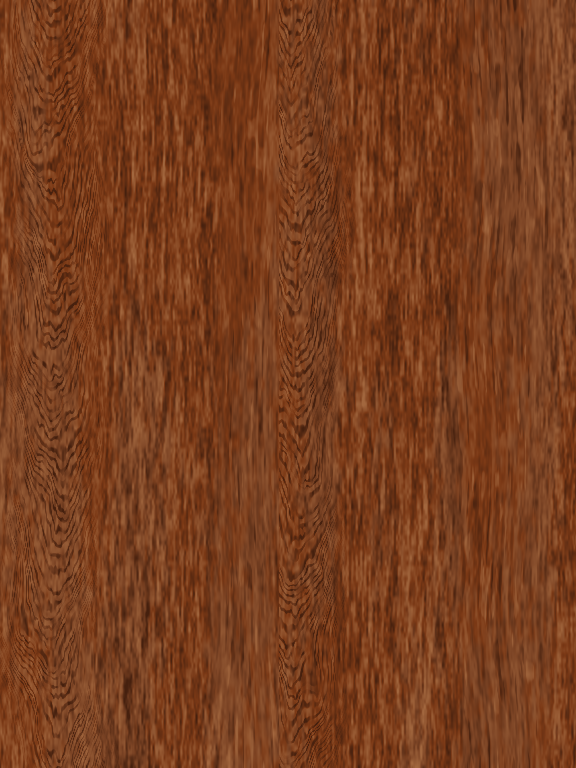
Reproduce this texture procedurally as a Shadertoy shader.

```glsl
// Draws a red-brown oak veneer: fine vertical fibres, two feathered arch strips and smoother wavy bands.

// Colours
const vec3 PORE_DARK  = vec3(0.270, 0.125, 0.055);
const vec3 WOOD_RED   = vec3(0.482, 0.222, 0.084);
const vec3 FIBRE_TAN  = vec3(0.635, 0.405, 0.245);
const vec3 DUSTY_WOOD = vec3(0.488, 0.268, 0.145);

// Layout, in canvas heights
const float STRIP_PERIOD = 0.3125;   // distance between repeated flitches
const float ARCH_CENTRE  = 0.073;    // axis of the first arch strip
const float ARCH_REACH   = 0.050;    // half width of an arch strip
const float SEAM_X       = 0.363;    // hard left edge of the second strip
const float SMOOTH_START = 0.286;    // first smooth band
const float SMOOTH_WIDTH = 0.078;

// Grain
const float ARCH_LINES      = 62.0;  // arch rings per canvas height
const float FIBRE_CONTRAST  = 2.45;
const float SMOOTH_CONTRAST = 1.75;
const float ARCH_CONTRAST   = 0.62;
const float BROAD_CONTRAST  = 0.42;

float hash(vec2 cell) {
    vec3 q = fract(cell.xyx * 0.1031);
    q += dot(q, q.yzx + 33.33);
    return fract((q.x + q.y) * q.z);
}

float noise(vec2 p) {
    vec2 cell = floor(p), f = fract(p);
    f = f * f * (3.0 - 2.0 * f);
    return mix(mix(hash(cell), hash(cell + vec2(1, 0)), f.x),
               mix(hash(cell + vec2(0, 1)), hash(cell + vec2(1, 1)), f.x), f.y);
}

float band(float x, float start, float end, float soft) {
    return smoothstep(start - soft, start + soft, x)
         * (1.0 - smoothstep(end - soft, end + soft, x));
}

// Short, dense vertical fibres, centred on zero
float fineFibres(vec2 p) {
    p.x += 0.004 * noise(p * vec2(12.0, 6.0));
    float dashes  = noise(p * vec2(345.0, 44.0)) - 0.5;
    float streaks = noise(p * vec2(200.0, 12.0) + 41.0) - 0.5;
    float specks  = noise(p * vec2(430.0, 150.0) + 87.0) - 0.5;
    return FIBRE_CONTRAST * (0.52 * dashes + 0.28 * streaks + 0.28 * specks);
}

// Long wavy fibres with sparse, thin pale and dark slits, centred on zero
float smoothFibres(vec2 p) {
    p.x += 0.020 * noise(p * vec2(8.0, 5.0) + 13.0);
    float strands = noise(p * vec2(290.0, 16.0) + 5.0) - 0.5;
    float specks  = noise(p * vec2(400.0, 90.0) + 29.0) - 0.5;
    float pale = smoothstep(0.76, 0.88, noise(p * vec2(230.0, 24.0) + 61.0));
    float dark = smoothstep(0.72, 0.86, noise(p * vec2(240.0, 20.0) + 73.0));
    return SMOOTH_CONTRAST * (0.45 * strands + 0.38 * specks) + 0.55 * pale - 0.55 * dark;
}

// Broken, nested arches that turn into steep feathers at both sides
float archGrain(vec2 p, float centre, float seed) {
    float side = p.x - centre + 0.022 * (noise(vec2(p.y * 11.0, seed)) - 0.5);
    float rise = 0.9 * sqrt(side * side + 0.00005) + 34.0 * side * side;
    float ripple = 0.050 * noise(vec2(p.x * 48.0, p.y * 11.0) + seed)
                 + 0.012 * noise(vec2(p.x * 140.0, p.y * 45.0) + seed)
                 + 0.006 * noise(vec2(p.x * 330.0, p.y * 110.0) + seed);
    float height = p.y - rise + ripple;
    height += 0.018 * noise(vec2(height * 38.0, seed));
    float wave = 0.5 + 0.5 * sin(6.28318 * ARCH_LINES * height);
    float lines = 0.30 - 1.15 * smoothstep(0.50, 0.95, wave);
    float breaks = smoothstep(0.15, 0.70, noise(vec2(p.x * 170.0, p.y * 48.0) + seed));
    float specks = noise(p * vec2(390.0, 120.0) + seed) - 0.5;
    return ARCH_CONTRAST * lines * (0.25 + breaks) + 0.95 * specks;
}

void mainImage(out vec4 fragColor, in vec2 fragCoord) {
    vec2 p = fragCoord / iResolution.y;

    // Fine grain everywhere, then the smooth bands and arch strips
    float fibres = fineFibres(p);
    float tone = fibres;
    float smoothArea = 0.0;
    for (int i = 0; i < 2; i++) {
        float shift = float(i) * STRIP_PERIOD;
        float wander = 0.030 * (noise(vec2(p.y * 7.0, float(i) * 9.0)) - 0.5);

        float bandStart = SMOOTH_START + shift;
        float bandEnd = bandStart + SMOOTH_WIDTH + 0.035 * float(i);
        float bandMask = band(p.x + wander, bandStart, bandEnd, 0.018);
        tone = mix(tone, smoothFibres(p), 0.85 * bandMask);
        smoothArea = max(smoothArea, bandMask);

        float centre = ARCH_CENTRE + shift;
        float archMask = band(p.x + wander, centre - ARCH_REACH, centre + ARCH_REACH, 0.026);
        if (i == 1) archMask *= smoothstep(SEAM_X - 0.001, SEAM_X + 0.001, p.x);
        float arches = archGrain(p, centre, 17.0 + 30.0 * float(i)) + 0.25 * fibres;
        tone = mix(tone, arches, archMask);
        smoothArea *= 1.0 - archMask;
    }

    // Broad stripes, a dark seam and slow mottling
    float stripes = noise(p * vec2(36.0, 1.2) + 3.0) - 0.5;
    float mottle  = noise(p * vec2(16.0, 4.0) + 19.0) - 0.5;
    tone += BROAD_CONTRAST * (0.75 * stripes + 0.30 * mottle);
    tone -= 0.18 * band(p.x, SEAM_X - 0.004, SEAM_X, 0.002);
    tone -= 0.14 * band(p.x, SMOOTH_START - 0.035, SMOOTH_START, 0.012);

    // Tone to colour, with dusty fibres between redder ones
    float dusty = 0.6 * noise(p * vec2(24.0, 2.5) + 55.0) + 0.4 * noise(p * vec2(210.0, 40.0) + 7.0);
    vec3 base = mix(WOOD_RED, DUSTY_WOOD, smoothstep(0.38, 0.72, dusty + 0.05 * smoothArea));
    tone = clamp(tone, -1.0, 1.0);
    vec3 colour = mix(base, tone > 0.0 ? FIBRE_TAN : PORE_DARK, abs(tone));
    fragColor = vec4(colour, 1.0);
}
```
